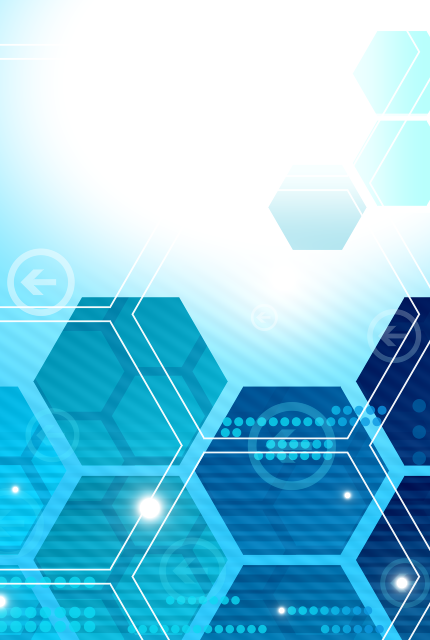
This background is drawn by a Shadertoy shader. Its source:

```glsl
// Bright technology backdrop: a white-to-cyan glow behind tinted hexagon tiles,
// thin hexagon outlines, stripes, dot rows, ringed arrows and sparkles.
// Staggered lattices give the hexagons; lengths are percent of canvas height.

#define TILE_PITCH vec2(25.2, 27.9)
#define TILE_APOTHEM 13.15
#define OUTLINE_PITCH vec2(37.1, 41.0)
#define OUTLINE_APOTHEM 19.4
#define OUTLINE_HALF_WIDTH 0.14
#define CYAN vec3(0.02, 0.74, 0.92)
#define TEAL vec3(0.03, 0.65, 0.78)
#define BLUE vec3(0.00, 0.39, 0.65)
#define NAVY vec3(0.00, 0.16, 0.43)
#define STRIPE_STRENGTH 0.09
#define SHADOW_STRENGTH 0.22

// x, y, dot count, spacing
const vec4 DOT_ROWS[12] = vec4[12](
    vec4(52.5, 35.9, 5, 1.8), vec4(35.5, 34.1, 14, 1.8), vec4(35.2, 32.4, 2, 1.8),
    vec4(42.3, 30.6, 6, 1.8), vec4(40.4, 28.8, 7, 1.8), vec4(0.2, 9.0, 7, 2.3),
    vec4(0.2, 4.3, 7, 2.3), vec4(0.2, 2.1, 7, 2.3), vec4(26.6, 6.2, 7, 1.7),
    vec4(20.6, 1.7, 13, 1.7), vec4(45.6, 4.6, 8, 1.7), vec4(50.8, 1.7, 6, 1.7));

// x, y, radius, opacity
const vec4 RINGS[8] = vec4[8](
    vec4(6.4, 55.9, 4.75, 0.45), vec4(41.3, 50.4, 1.9, 0.4),
    vec4(61.6, 47.5, 3.8, 0.25), vec4(8.2, 32.0, 3.8, 0.22),
    vec4(45.6, 30.3, 6.2, 0.28), vec4(30.1, 10.8, 4.7, 0.2),
    vec4(63.3, 8.9, 3.5, 0.2), vec4(1.3, 18.2, 5.0, 0.15));

// x, y, core radius
const vec3 SPARKLES[7] = vec3[7](
    vec3(23.4, 20.6, 2.0), vec3(62.8, 8.9, 1.0), vec3(54.3, 22.6, 0.5),
    vec3(2.4, 23.5, 0.5), vec3(44.0, 4.6, 0.5), vec3(0.0, 6.0, 1.0),
    vec3(44.3, 56.4, 2.2));

float cover(float d) {
    float pixel = 100.0 / iResolution.y;
    return 1.0 - smoothstep(-0.6 * pixel, 0.6 * pixel, d);
}

float hexRadius(vec2 p) {
    p = abs(p);
    return max(p.y, 0.866 * p.x + 0.5 * p.y);
}

// Offset from the nearest centre of a staggered hexagon lattice
vec2 hexCell(vec2 p, vec2 anchor, vec2 pitch) {
    vec2 period = vec2(2.0 * pitch.x, pitch.y);
    vec2 a = p - anchor;
    vec2 b = a - 0.5 * period;
    a -= period * round(a / period);
    b -= period * round(b / period);
    return hexRadius(a) < hexRadius(b) ? a : b;
}

float dotRow(vec2 p, vec4 row, float radius) {
    float i = clamp(round((p.x - row.x) / row.w), 0.0, row.z - 1.0);
    return cover(length(p - row.xy - vec2(i * row.w, 0.0)) - radius);
}

// Left-pointing arrow inside a unit ring
float arrowDist(vec2 q) {
    float head = max(abs(abs(q.y) - q.x - 0.5) * 0.7 - 0.12, abs(q.y) - 0.42);
    float shaft = max(abs(q.y) - 0.1, abs(q.x - 0.05) - 0.45);
    return min(head, shaft);
}

vec3 backdrop(vec2 p) {
    float d = length((p - vec2(43.0, 87.0)) * vec2(0.75, 1.0));
    vec3 col = mix(vec3(1.0), vec3(0.48, 0.90, 1.0), smoothstep(24.0, 48.0, d));
    col = mix(col, vec3(0.18, 0.78, 0.98), smoothstep(44.0, 70.0, d));
    float halo = length(p - vec2(44.3, 56.4)) / 10.0;
    return mix(col, vec3(1.0), 0.8 * exp(-halo * halo));
}

vec3 tileColor(vec2 p, vec2 center, vec2 local) {
    vec3 col = mix(CYAN, TEAL, smoothstep(-5.0, 20.0, center.x));
    col = mix(col, BLUE, smoothstep(21.0, 45.0, center.x));
    col = mix(col, NAVY, smoothstep(46.0, 70.0, center.x));
    col = mix(col, TEAL, 0.3 * (1.0 - smoothstep(0.0, 32.0, p.y)));
    col += vec3(0.02, 0.07, 0.07) * dot(local, vec2(0.5, -0.8)) / TILE_APOTHEM;
    // Broad shadow lines of a half-size lattice
    vec2 cell = hexCell(p, vec2(24.75, 35.0), 0.5 * TILE_PITCH);
    float gap = 1.0 - cover(hexRadius(cell) - 6.3);
    return mix(col, vec3(0.0, 0.25, 0.5), SHADOW_STRENGTH * gap);
}

void mainImage(out vec4 fragColor, in vec2 fragCoord) {
    vec2 p = fragCoord * 100.0 / iResolution.y;
    vec3 col = backdrop(p);

    // Pale upper hexagons
    for (int i = 0; i < 2; i++) {
        float d = hexRadius(p - vec2(62.8, 88.5 - 14.0 * float(i))) - 6.65;
        col = mix(col, vec3(1.0), 0.8 * cover(d - 1.1));
        vec3 pale = mix(vec3(0.93, 1.0, 1.0), vec3(0.72, 1.0, 0.99), smoothstep(55.0, 67.0, p.x));
        col = mix(col, pale, cover(d));
    }
    vec3 mist = mix(vec3(0.70, 0.90, 0.94), vec3(0.97, 1.0, 1.0), smoothstep(61.0, 74.0, p.y));
    col = mix(col, mist, cover(hexRadius(p - vec2(49.6, 67.6)) - 6.65));

    // Lower tiles
    vec2 local = hexCell(p, vec2(20.4, 40.4), TILE_PITCH);
    vec2 center = p - local;
    float tile = cover(hexRadius(local) - TILE_APOTHEM) * step(center.y, 42.0);
    col = mix(col, tileColor(p, center, local), tile);

    // Diagonal and level stripes
    float low = 1.0 - smoothstep(45.0, 62.0, p.y);
    col += 0.018 * low * sin(dot(p, vec2(0.55, 0.83)) * 2.6);
    float bands = smoothstep(-0.4, 0.4, sin(p.y * 3.1) + 0.7 * sin(p.y * 1.7 + 1.0)) - 0.5;
    float bandMask = 1.0 - smoothstep(25.0, 36.0, p.y);
    col += vec3(0.3, 0.9, 1.0) * STRIPE_STRENGTH * bands * bandMask * mix(0.3, 1.0, tile);

    // Dots
    vec3 dotColor = mix(vec3(0.05, 0.85, 0.95), vec3(0.05, 0.58, 0.88), smoothstep(46.0, 60.0, p.x));
    for (int i = 0; i < 12; i++)
        col = mix(col, dotColor, 0.8 * dotRow(p, DOT_ROWS[i], 0.39 * DOT_ROWS[i].w));
    col = mix(col, BLUE, 0.7 * dotRow(p.yx, vec4(28.4, 65.5, 3, 4.1), 1.05));

    // Rings and arrows
    vec3 ringColor = mix(vec3(0.35, 0.95, 1.0), vec3(1.0), smoothstep(35.0, 50.0, p.y));
    for (int i = 0; i < 8; i++) {
        vec4 ring = RINGS[i];
        vec2 q = (p - ring.xy) / ring.z;
        float d = min(abs(length(q) - 1.0) - 0.11, arrowDist(q));
        col = mix(col, ringColor, ring.w * cover(d * ring.z));
    }

    // White outlines
    float outline = abs(hexRadius(hexCell(p, vec2(43.1, 50.9), OUTLINE_PITCH)) - OUTLINE_APOTHEM);
    col = mix(col, vec3(1.0), 0.95 * cover(outline - OUTLINE_HALF_WIDTH));

    // Sparkles
    for (int i = 0; i < 7; i++) {
        float d = length(p - SPARKLES[i].xy) / SPARKLES[i].z;
        col = mix(col, vec3(1.0), min(1.0, exp(-d * d) + 0.75 * exp(-0.75 * d)));
    }
    fragColor = vec4(clamp(col, 0.0, 1.0), 1.0);
}
```
